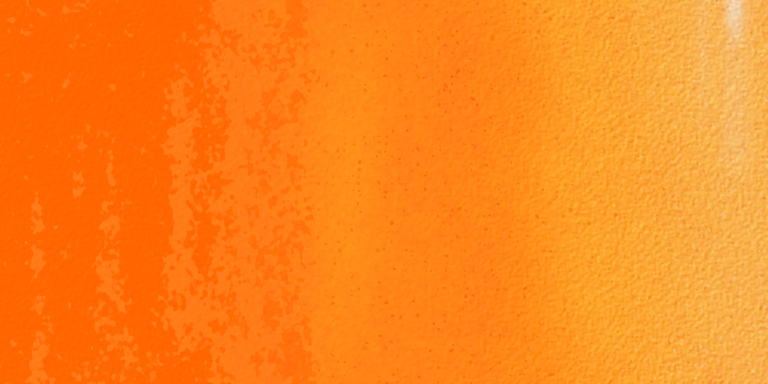
Give the GLSL for this texture, as a Shadertoy shader.

```glsl
// Orange watercolour wash: dry-brushed deep pigment at left fading to grainy pale paper at right.
#define DEEP vec3(1.00, 0.400, 0.005)
#define DRY vec3(1.00, 0.490, 0.105)
#define WASH vec3(1.00, 0.508, 0.090)
#define GLOW vec3(1.00, 0.572, 0.100)
#define AMBER vec3(0.99, 0.630, 0.165)
#define PALE vec3(0.975, 0.690, 0.295)
#define PAPER vec3(0.94, 0.840, 0.740)
#define GRAIN_SCALE 125.0
#define GRAIN_DEPTH 0.20
#define FLAKE_CONTRAST 1.9
#define PIT_CELLS 58.0

float hash(vec2 p) {
    vec3 q = fract(vec3(p.xyx) * 0.1031);
    q += dot(q, q.yzx + 33.33);
    return fract((q.x + q.y) * q.z);
}

float noise(vec2 p) {
    vec2 i = floor(p), f = fract(p);
    f = f * f * (3.0 - 2.0 * f);
    return mix(mix(hash(i), hash(i + vec2(1, 0)), f.x),
               mix(hash(i + vec2(0, 1)), hash(i + vec2(1, 1)), f.x), f.y);
}

float fbm(vec2 p) {
    float sum = 0.0, amp = 0.5;
    for (int i = 0; i < 4; i++) {
        sum += amp * noise(p);
        p = mat2(1.6, 1.2, -1.2, 1.6) * p + 7.3;
        amp *= 0.62;
    }
    return sum / 1.12;
}

// Two rotated noise layers hide the lattice of either one.
float grain(vec2 p) {
    return 0.55 * noise(p) + 0.45 * noise(mat2(0.9, 0.75, -0.75, 0.9) * p + 5.7);
}

// Soft vertical streak centred on x, between heights lo and hi.
float streak(vec2 uv, float x, float width, float lo, float hi) {
    float d = (uv.x - x) / width;
    return exp(-d * d) * smoothstep(lo - 0.08, lo + 0.08, uv.y)
                       * (1.0 - smoothstep(hi - 0.08, hi + 0.08, uv.y));
}

// How much of the deep pigment is scraped away by the dry brush.
float dryCoverage(vec2 uv) {
    float c = 0.50 * smoothstep(0.19, 0.36, uv.x) + 0.60 * smoothstep(0.37, 0.44, uv.x);
    c += 0.40 * streak(uv, 0.050, 0.011, -0.2, 0.48);
    c += 0.36 * streak(uv, 0.105, 0.010, 0.45, 0.68);
    c += 0.46 * streak(uv, 0.144, 0.013 + 0.025 * (1.0 - smoothstep(0.0, 0.4, uv.y)), 0.08, 0.66);
    c += 0.56 * streak(uv, 0.234, 0.021, 0.10, 0.78);
    c += 0.24 * streak(uv, 0.305, 0.035, -0.2, 1.2);
    c += 0.36 * streak(uv, 0.090, 0.055, 0.93, 1.3);
    c += 0.30 * streak(uv, 0.170, 0.120, -0.3, 0.05);
    c -= 0.36 * streak(uv, 0.385, 0.014, 0.90, 1.3);
    c -= 0.38 * streak(uv, 0.390, 0.022, -0.3, 0.15);
    return c;
}

// Sparse specks, at most one per cell.
float pits(vec2 p) {
    vec2 id = floor(p);
    vec2 centre = 0.3 + 0.4 * vec2(hash(id + 11.0), hash(id + 47.0));
    float radius = 0.10 + 0.16 * hash(id + 83.0);
    float shade = smoothstep(0.60, 1.0, hash(id + 129.0));
    return shade * (1.0 - smoothstep(radius * 0.5, radius * 1.5, length(p - id - centre)));
}

void mainImage(out vec4 fragColor, in vec2 fragCoord) {
    vec2 uv = fragCoord / iResolution.xy;
    vec2 p = uv * vec2(2.0, 1.0);

    // Wash: broad colour bands with a gently wandering edge
    float cloud = fbm(p * vec2(7.0, 4.0)) - 0.5;
    float x = uv.x + 0.045 * (uv.y - 0.5) + 0.04 * cloud;
    vec3 wash = mix(DRY, WASH, smoothstep(0.32, 0.44, x));
    vec2 glowOffset = (uv - vec2(0.455, 0.56)) / vec2(0.050, 0.36);
    wash = mix(wash, GLOW, 0.8 * exp(-dot(glowOffset, glowOffset)));
    wash = mix(wash, GLOW, 0.65 * smoothstep(0.60, 0.71, x));
    wash = mix(wash, AMBER, smoothstep(0.67, 0.78, x));
    wash = mix(wash, PALE, smoothstep(0.76, 0.98, x));
    wash.g += 0.035 * cloud;

    // Dry brush: broken flakes of lighter colour over deep pigment
    float flakes = 0.5 * fbm(p * vec2(30.0, 19.0)) + 0.5 * grain(p * vec2(88.0, 76.0));
    float bare = smoothstep(-0.11, 0.13, dryCoverage(uv) + FLAKE_CONTRAST * (flakes - 0.5) - 0.42);
    bare = max(bare, 0.45 * smoothstep(0.25, 0.36, uv.x));
    vec3 col = mix(DEEP, wash, bare * mix(0.88, 1.0, smoothstep(0.25, 0.42, uv.x)));

    // Bare paper streaks near the top right
    float scrape = streak(uv, 0.957, 0.011, 0.93, 1.3)
                 + 0.30 * streak(uv, 0.958, 0.020, 0.55, 1.3)
                 + 0.22 * streak(uv, 0.915, 0.012, 0.70, 1.3);
    col = mix(col, PAPER, min(scrape, 1.0) * (0.2 + 1.1 * flakes));

    // Paper relief lit from the upper left, stronger where the paint is thin
    vec2 g = p * GRAIN_SCALE;
    float relief = grain(g) - grain(g + vec2(-0.6, 0.6));
    float thin = mix(0.22, 1.0, smoothstep(0.50, 0.88, uv.x));
    col += relief * GRAIN_DEPTH * thin * vec3(0.25, 0.62, 0.90);
    float washArea = smoothstep(0.20, 0.40, uv.x);
    col.g += mix(0.015, 0.05, washArea) * (grain(g * 0.6 + 19.0) - 0.5);

    // Pigment specks in the wash and pale flecks on the paper
    vec2 warp = 0.5 * vec2(noise(g * 0.7), noise(g * 0.7 + 40.0));
    col -= pits(p * PIT_CELLS + warp) * smoothstep(0.36, 0.46, uv.x) * vec3(0.04, 0.085, 0.06);
    float fleck = pits(p * PIT_CELLS + warp + 31.4) * smoothstep(0.70, 0.98, uv.x);
    col = mix(col, PAPER, 0.5 * fleck);

    fragColor = vec4(clamp(col, 0.0, 1.0), 1.0);
}
```
